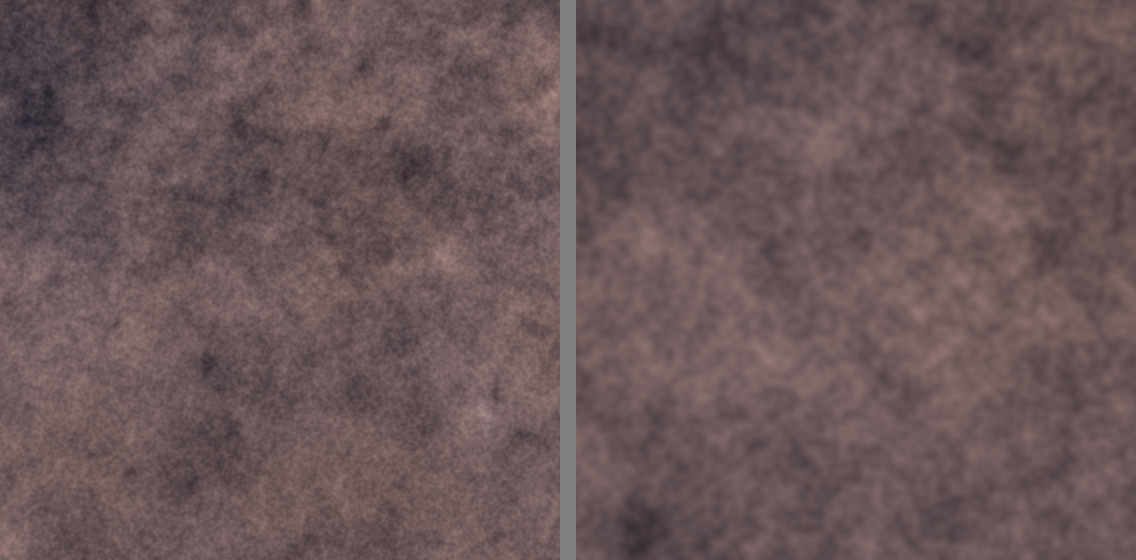
Left: the whole. Right: its middle third, enlarged.
Write a Shadertoy shader that draws this texture.

```glsl
// Weathered mauve-brown ground: soft mottling, dark pits, pale blotches, fine grain.
// Layers of gradient noise and scattered soft spots add up to one tone value,
// which moves the colour along a dark-to-rosy line with a slight cool shift.

const vec3 BASE_COLOR = vec3(0.412, 0.334, 0.340);
const vec3 TONE_STEP  = vec3(0.060, 0.048, 0.043);  // colour change per unit of tone
const vec3 COOL_SHIFT = vec3(-0.022, -0.003, 0.018);

const float BROAD_SCALE = 3.2,  BROAD_AMOUNT = 2.3;
const float PATCH_SCALE = 8.0,  PATCH_AMOUNT = 1.8;
const float MOTTLE_SCALE = 19.0, MOTTLE_AMOUNT = 1.5;
const float FLECK_SCALE = 42.0, FLECK_AMOUNT = 1.25;
const float GRAIN_SCALE = 84.0, GRAIN_AMOUNT = 1.35;
const float DUST_SCALE  = 150.0, DUST_AMOUNT = 1.15;

const float PIT_SCALE = 11.0,    PIT_AMOUNT = 1.7;
const float BLOTCH_SCALE = 6.5,  BLOTCH_AMOUNT = 1.1;
const float WARP_AMOUNT = 0.035;
const float TONE_OFFSET = 0.15;

const vec2 COOL_CENTER = vec2(0.07, 0.79), COOL_SIZE = vec2(0.17, 0.24);
const vec2 DOME_CENTER = vec2(0.85, 0.27);

vec2 hash2(vec2 p) {
    vec3 q = fract(p.xyx * vec3(0.1031, 0.1030, 0.0973));
    q += dot(q, q.yzx + 33.33);
    return fract((q.xx + q.yz) * q.zy);
}

float cornerSlope(vec2 cell, vec2 offset) {
    float angle = 6.2832 * hash2(cell).x;
    return dot(vec2(cos(angle), sin(angle)), offset);
}

float gradientNoise(vec2 p) {
    vec2 i = floor(p), f = fract(p);
    vec2 u = f * f * f * (f * (f * 6.0 - 15.0) + 10.0);
    vec2 e = vec2(1.0, 0.0);
    float low  = mix(cornerSlope(i, f), cornerSlope(i + e, f - e), u.x);
    float high = mix(cornerSlope(i + e.yx, f - e.yx), cornerSlope(i + 1.0, f - 1.0), u.x);
    return mix(low, high, u.y);
}

mat2 rotation(float a) {
    return mat2(cos(a), sin(a), -sin(a), cos(a));
}

float softBlob(vec2 p, vec2 size) {
    vec2 q = p / size;
    return exp(-dot(q, q));
}

// Sum of randomly placed, stretched and turned soft spots, about one cell in two.
float scatteredSpots(vec2 p, float minRadius, float maxRadius, float seed) {
    vec2 cell = floor(p);
    float sum = 0.0;
    for (int y = -1; y <= 1; y++) {
        for (int x = -1; x <= 1; x++) {
            vec2 id = cell + vec2(x, y) + seed;
            vec2 place = hash2(id), shape = hash2(id + 71.0), kind = hash2(id + 137.0);
            vec2 d = rotation(3.1416 * kind.y) * (p - (id - seed) - place);
            float radius = mix(minRadius, maxRadius, shape.x);
            float stretch = mix(1.0, 1.5, shape.y * shape.y);
            float strength = smoothstep(0.4, 1.0, kind.x);
            sum += strength * softBlob(d, radius * vec2(stretch, 1.0 / stretch));
        }
    }
    return sum;
}

void mainImage(out vec4 fragColor, in vec2 fragCoord) {
    vec2 uv = fragCoord / iResolution.y;
    vec2 warp = vec2(gradientNoise(uv * 13.0 + 5.0), gradientNoise(uv * 13.0 + 47.0));
    vec2 p = uv + WARP_AMOUNT * warp;

    // Cloudy mottling from broad masses down to flecks, calmer toward the bottom
    float relief = mix(0.75, 1.15, smoothstep(0.15, 0.7, uv.y));
    float tone = BROAD_AMOUNT * gradientNoise(p * BROAD_SCALE + 11.3);
    tone += PATCH_AMOUNT * gradientNoise(rotation(0.5) * p * PATCH_SCALE + 23.7);
    tone += MOTTLE_AMOUNT * gradientNoise(rotation(1.1) * p * MOTTLE_SCALE + 37.1);
    tone += FLECK_AMOUNT * gradientNoise(rotation(0.8) * uv * FLECK_SCALE + 53.9);

    // Dark pits and pale blotches
    vec2 ragged = uv + 0.4 * WARP_AMOUNT * warp;
    tone -= PIT_AMOUNT * scatteredSpots(ragged * PIT_SCALE, 0.13, 0.27, 19.0);
    tone += BLOTCH_AMOUNT * scatteredSpots(p * BLOTCH_SCALE, 0.18, 0.36, 211.0);
    tone *= relief;

    // Cool shadowed corner
    float cool = softBlob(p - COOL_CENTER, COOL_SIZE);
    tone -= 1.1 * cool;

    // Low pale dome with a chalky scar and a hollow beside it
    vec2 dome = ragged - DOME_CENTER;
    float scar = softBlob(rotation(-0.25) * (dome - vec2(0.018, -0.018)), vec2(0.011, 0.035));
    tone += 1.2 * softBlob(dome, vec2(0.085, 0.07)) + 1.5 * scar;
    tone -= 2.6 * softBlob(dome - vec2(0.038, 0.026), vec2(0.012, 0.022));

    // Fine soft grain
    tone += GRAIN_AMOUNT * gradientNoise(rotation(0.3) * uv * GRAIN_SCALE + 71.3);
    tone += DUST_AMOUNT * gradientNoise(rotation(0.9) * uv * DUST_SCALE + 97.7);

    // Tone to colour, with a drifting cool tint
    float tint = cool + 0.7 * scar + 0.6 * gradientNoise(uv * 4.0 + 83.0);
    vec3 color = BASE_COLOR + TONE_STEP * (tone + TONE_OFFSET) + COOL_SHIFT * tint;
    fragColor = vec4(clamp(color, 0.0, 1.0), 1.0);
}
```
